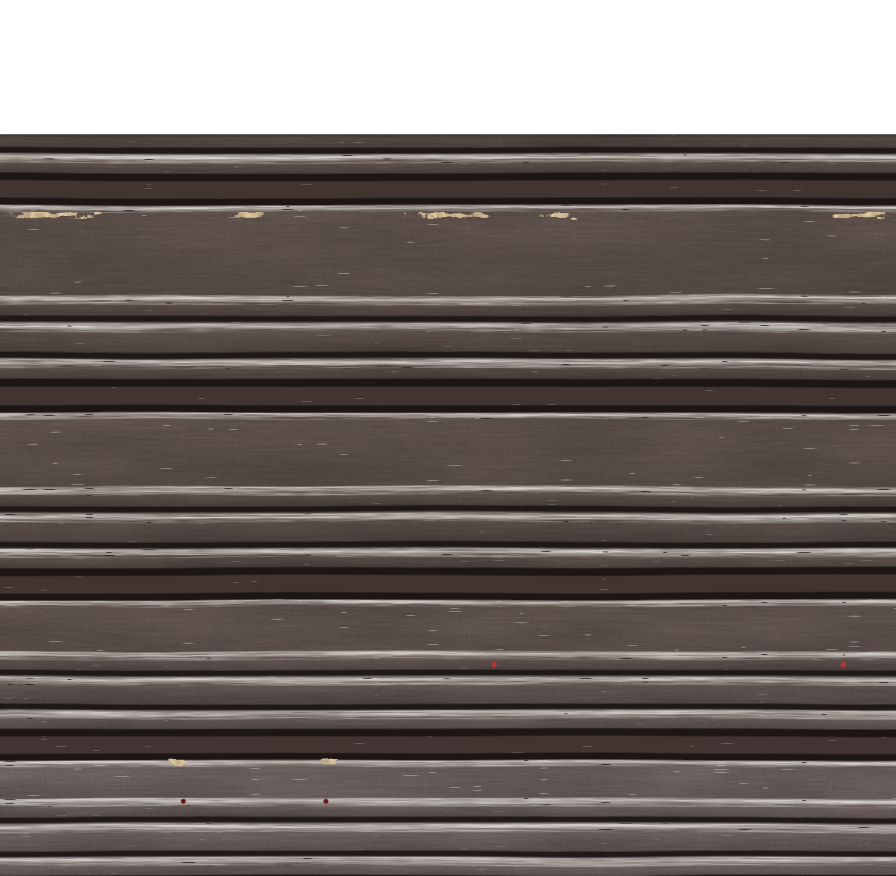
A WebGL 2 fragment shader for this texture:

```glsl
#version 300 es
precision highp float;
// Worn brown timber mouldings below a plain white strip. Five tiers repeat the
// same stepped profile (flat panel, three lit ridges, recessed strip) with
// panels that get shorter downwards; stretched noise adds streaks and wear.
uniform vec2 u_resolution;
out vec4 fragColor;

const float UNITS = 750.0;       // design units per canvas height
const float TOP_EDGE = 115.0;    // lower border of the white strip
const float PROFILE = 97.0;      // nominal height of one moulding profile
const int TIERS = 5;
const float TIER_START[6] = float[6](-20.0, 175.0, 353.0, 513.0, 650.0, 776.0);
const float PANEL_END[5] = float[5](79.0, 252.0, 416.0, 557.0, 683.0);

const vec3 WHITE = vec3(1.0);
const vec3 BROWN = vec3(0.355, 0.305, 0.285);
const vec3 FADED_BROWN = vec3(0.42, 0.375, 0.365);
const vec3 RECESS = vec3(0.26, 0.205, 0.19);
const vec3 SHADOW = vec3(0.10, 0.075, 0.075);
const vec3 SHINE = vec3(0.83, 0.81, 0.79);
const vec3 CREAM = vec3(0.86, 0.77, 0.61);
const vec3 RED = vec3(0.75, 0.20, 0.22);
const vec3 DARK_RED = vec3(0.40, 0.08, 0.09);

float hash(vec2 p) {
  vec3 q = fract(vec3(p.xyx) * 0.1031);
  q += dot(q, q.yzx + 33.33);
  return fract((q.x + q.y) * q.z);
}

float noise(vec2 p) {
  vec2 i = floor(p), f = fract(p);
  f = f * f * (3.0 - 2.0 * f);
  vec2 e = vec2(0.0, 1.0);
  return mix(mix(hash(i), hash(i + e.yx), f.x),
             mix(hash(i + e.xy), hash(i + e.yy), f.x), f.y);
}

// Soft-edged interval from a to b
float band(float v, float a, float b, float soft) {
  return smoothstep(a - soft, a + soft, v) * (1.0 - smoothstep(b - soft, b + soft, v));
}

// Scattered flat marks, at most one in each cell
float flecks(vec2 p, vec2 cell, float density, float seed) {
  vec2 id = floor(p / cell), q = fract(p / cell) - 0.5;
  float size = mix(0.12, 0.42, hash(id + seed + 7.0));
  q.y += 0.4 * (hash(id + seed + 3.0) - 0.5);
  float d = length(q / vec2(size, 0.17));
  return step(1.0 - density, hash(id + seed)) * (1.0 - smoothstep(0.5, 1.2, d));
}

// Glossy edge of a ridge: d is the depth below its upper border
vec3 ridge(vec3 base, float d, float width, float x, float seed, float soft) {
  float body = band(d, 0.6, width, soft);
  float streak = noise(vec2(x * 0.012, d * 0.75 + seed));
  float fine = noise(vec2(x * 0.07, d * 1.3 + seed * 3.0));
  float crest = exp(-pow((d - 0.35 * width) / (0.32 * width), 2.0));
  float gloss = body * clamp(0.15 + 0.5 * crest + 0.6 * (streak - 0.4) + 0.35 * (fine - 0.5), 0.0, 1.0);
  vec3 c = mix(base, SHINE, gloss);
  float nick = flecks(vec2(x, d + seed * 11.0), vec2(17.0, 3.0), 0.06, seed);
  return mix(c, SHADOW, 0.7 * nick * body);
}

// Flat board with a glossy upper edge and scratches
vec3 panel(vec3 base, float d, float height, float x, float seed, float soft) {
  float edge = exp(-d / 14.0) + exp((d - height) / 9.0);
  vec3 c = base * (1.0 - 0.08 * smoothstep(0.3, 1.0, d / height));
  float scratch = flecks(vec2(x, d), vec2(19.0, 3.2), 0.015 + 0.11 * edge, seed);
  c = mix(c, SHINE, 0.42 * scratch);
  c = ridge(c, d, 6.5, x, seed, soft);
  return mix(SHADOW, c, smoothstep(-soft, 2.0 * soft, d));
}

// Three ridges with grooves between them, then a recessed strip
vec3 moulding(vec3 base, float t, float x, float seed, float soft) {
  vec3 c = mix(base, RECESS, band(t, 70.0, 98.0, soft));
  c = mix(c, SHINE, 0.25 * flecks(vec2(x, t), vec2(15.0, 3.0), 0.04, seed + 20.0));
  float groove = 0.0;
  for (int i = 0; i < 3; i++) {
    float top = float(i) * 27.0 - (i == 1 ? 4.0 : 1.0) * float(min(i, 1));
    float foot = i == 2 ? 70.0 : (i == 1 ? 48.0 : 17.5);
    float depth = clamp((t - top - 7.0) / (foot - top - 7.0), 0.0, 1.0);
    c *= 1.0 - 0.22 * depth * step(top, t) * step(t, foot);
    c = ridge(c, t - top, 8.5, x, seed + float(i) * 5.0, soft);
    groove = max(groove, band(t, foot, foot + (i == 2 ? 6.5 : 5.0), 1.2 * soft));
  }
  groove = max(groove, band(t, 91.5, 99.0, 1.2 * soft));
  return mix(c, SHADOW, 0.92 * groove);
}

// Runs of flaked paint: centre x, centre y, half width
float chips(vec2 p) {
  const vec3 RUNS[7] = vec3[7](vec3(48, 184, 52), vec3(215, 184, 16), vec3(388, 184, 53),
    vec3(478, 185, 18), vec3(736, 184, 32), vec3(152, 653, 9), vec3(282, 653, 9));
  float mask = 0.0;
  for (int i = 0; i < 7; i++) {
    vec2 d = abs(p - RUNS[i].xy) / vec2(RUNS[i].z, 3.6);
    float ragged = 0.9 * noise(p * vec2(0.13, 0.4)) + 0.3 * noise(p * 0.6);
    mask = max(mask, 1.0 - smoothstep(0.75, 1.0, max(d.x, d.y) + ragged - 0.3));
  }
  return mask;
}

void main() {
  float pixel = UNITS / u_resolution.y;
  float soft = max(0.8, 0.6 * pixel);
  vec2 p = vec2(gl_FragCoord.x, u_resolution.y - gl_FragCoord.y) * pixel;
  float y = p.y + 2.4 * (noise(p * vec2(0.008, 0.02)) - 0.5);

  int tier = 0;
  for (int i = 1; i < TIERS; i++) if (y >= TIER_START[i]) tier = i;
  float start = TIER_START[tier], end = PANEL_END[tier], seed = float(tier) * 13.0 + 2.0;

  // Timber tone with broad stains and fine grain
  vec3 base = mix(BROWN, FADED_BROWN, smoothstep(470.0, 730.0, y));
  base *= 0.93 + 0.14 * noise(p * vec2(0.012, 0.05));
  base *= 0.92 + 0.10 * noise(p * vec2(0.04, 0.9)) + 0.06 * hash(floor(p / 1.5));

  float t = (y - end) * PROFILE / (TIER_START[tier + 1] - end);
  vec3 color = y < end ? panel(base, y - start, end - start, p.x, seed, soft)
                       : moulding(base, t, p.x, seed, soft);

  // Flaked paint and small paired paint spots
  color = mix(color, CREAM * (0.8 + 0.25 * noise(p * 0.25)), chips(p));
  for (int i = 0; i < 2; i++) {
    float k = float(i);
    color = mix(color, RED, 1.0 - smoothstep(1.5, 3.0, length(p - vec2(423.0 + 299.0 * k, 569.0))));
    color = mix(color, DARK_RED, 1.0 - smoothstep(1.3, 2.8, length(p - vec2(157.0 + 122.0 * k, 686.0))));
  }

  color *= 1.0 - 0.3 * (1.0 - smoothstep(TOP_EDGE, TOP_EDGE + 4.0, p.y));
  color = mix(WHITE, color, smoothstep(-0.5, 0.5, (p.y - TOP_EDGE) / pixel));
  fragColor = vec4(color, 1.0);
}
```
